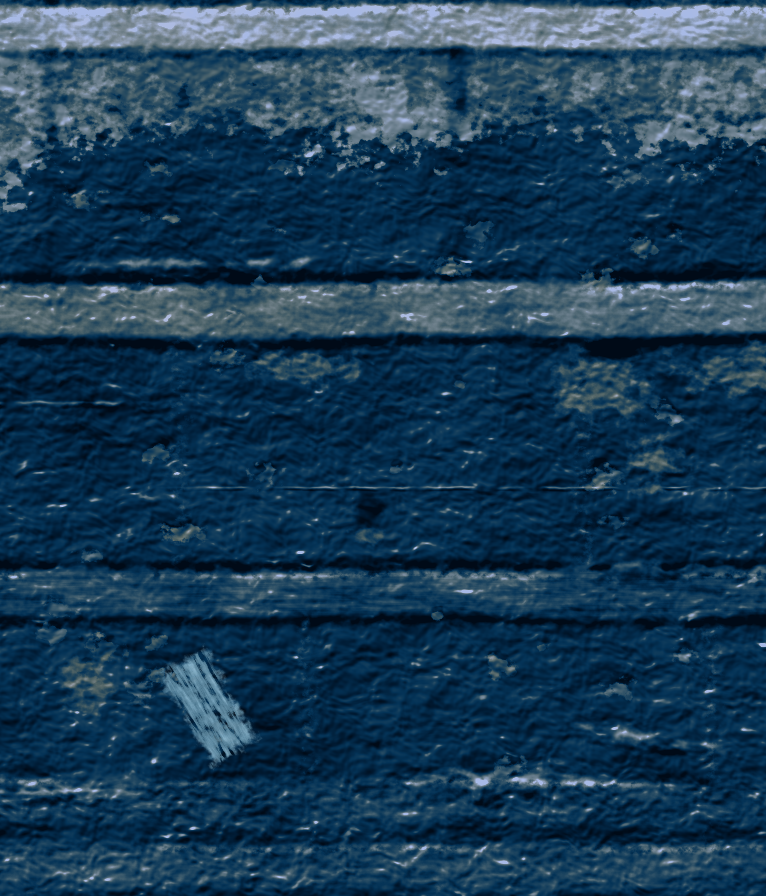
This texture is drawn by a Shadertoy shader. Its source:

```glsl
// Weathered navy paint on a wall: rough courses split by five ledges.
// One tone value gathers relief light, peeling, ledges and chips,
// then a ramp maps it from dark navy to pale lavender.

vec2 hash2(vec2 p) {
  vec3 q = fract(p.xyx * vec3(0.1031, 0.1030, 0.0973));
  q += dot(q, q.yzx + 33.33);
  return fract((q.xx + q.yz) * q.zy);
}

float corner(vec2 cell, vec2 o, vec2 f) {
  return dot(hash2(cell + o) * 2.0 - 1.0, f - o);
}

// Gradient noise
float noise(vec2 p) {
  vec2 i = floor(p), f = fract(p), u = f * f * (3.0 - 2.0 * f);
  return mix(mix(corner(i, vec2(0, 0), f), corner(i, vec2(1, 0), f), u.x),
             mix(corner(i, vec2(0, 1), f), corner(i, vec2(1, 1), f), u.x), u.y);
}

float fbm(vec2 p) {
  float sum = 0.0, amp = 0.5;
  for (int i = 0; i < 4; i++) {
    sum += amp * noise(p);
    p = mat2(1.98, 0.2, -0.2, 1.98) * p + 17.3;
    amp *= 0.5;
  }
  return sum;
}

// Crumpled paint height
float relief(vec2 p) {
  p += 0.01 * vec2(noise(p * 31.0), noise(p * 27.0 + 50.0));
  return fbm(p * vec2(24, 40) + 40.0) + 0.28 * noise(p * vec2(75, 105)) + 0.17 * noise(p * vec2(140, 180));
}

float bell(float x) { return exp(-x * x); }

// Ragged elliptical patch
float blotch(vec2 p, vec2 centre, vec2 radii, float ragged) {
  return smoothstep(0.3, -0.3, length((p - centre) / radii) - 0.8 + ragged * 2.6);
}

vec3 ramp(float tone) {
  const vec3 paint[7] = vec3[7](vec3(0, 0.04, 0.09), vec3(0, 0.11, 0.21),
    vec3(0.015, 0.20, 0.34), vec3(0.13, 0.28, 0.38), vec3(0.30, 0.40, 0.45),
    vec3(0.46, 0.53, 0.59), vec3(0.66, 0.73, 0.90));
  vec3 c = paint[0];
  for (int i = 1; i < 7; i++) c = mix(c, paint[i], clamp(tone * 6.0 - float(i - 1), 0.0, 1.0));
  return c;
}

void mainImage(out vec4 fragColor, in vec2 fragCoord) {
  vec2 p = fragCoord / iResolution.y;
  float ragged = fbm(p * vec2(42, 50));
  float fine = fbm(p * vec2(95, 110) + 5.0);
  float broad = fbm(p * vec2(5, 6) + 9.0);
  float patches = fbm(p * vec2(13, 19) + 70.0);
  float y = p.y + 0.007 * (noise(p * vec2(5, 2)) + ragged);
  float slope = relief(p) - relief(p + vec2(-0.002, 0.004));
  float glint = smoothstep(0.12, 0.34, slope);
  float warm = 0.0;

  // Courses with staggered brick joints
  float tone = 0.265 + 0.28 * broad + 0.15 * patches + 0.8 * slope;
  tone += 0.65 * glint * smoothstep(-0.05, 0.2, patches + 0.5 * broad);
  float course = floor((1.0 - p.y) / 0.32);
  float jointX = mod(p.x + 0.168 - course * 0.142, 0.452) - 0.226;
  float joint = bell((jointX + ragged * 0.03) / 0.01);
  tone += joint * (course < 0.5 ? -0.06 : 1.1 * max(fine, 0.0) + 0.5 * glint);

  // Peeled top course with a ragged lower edge
  float wave = sin(p.x * 16.5 - 5.36);
  float edge = 0.853 - 0.05 * smoothstep(0.06, 0.0, p.x) - 0.018 * wave;
  float peel = smoothstep(-0.012, 0.012, p.y - edge + 0.13 * ragged + 0.1 * fine + 0.07 * patches);
  float pale = smoothstep(-0.1, 0.16, ragged * 0.7 + (fine + patches) * 0.5 + 0.1 * wave - 0.03);
  tone = mix(tone, 0.51 + 0.29 * pale + 0.75 * slope - 0.25 * joint, peel);
  warm += 0.35 * peel * (1.0 - pale);

  // Ledges: centre, half height, tone, edge softness
  const vec4 ledges[5] = vec4[5](vec4(0.97, 0.023, 0.85, 0.004), vec4(0.655, 0.029, 0.63, 0.005),
    vec4(0.338, 0.024, 0.43, 0.006), vec4(0.105, 0.025, 0.38, 0.016), vec4(0.033, 0.024, 0.46, 0.018));
  float brushed = fbm(p * vec2(9, 130));
  for (int i = 0; i < 5; i++) {
    vec4 l = ledges[i];
    float d = abs(y - l.x) - l.y;
    float inside = smoothstep(l.w, -l.w, d);
    float face = l.z + (i > 2 ? 1.15 : 0.65) * slope + 0.3 * broad + 0.35 * patches;
    face += (i == 2 ? 0.55 : 0.15) * brushed + 0.25 * fine + 0.35 * glint;
    tone = mix(tone, face, inside);
    float broken = smoothstep(-0.15, 0.2, noise(vec2(p.x * 6.0, l.x * 90.0)) + ragged * 0.8);
    float depth = (i > 2 ? 0.12 : 0.34) * (0.65 + 0.35 * broken + ragged);
    tone -= depth * bell((d - 0.007) / (0.004 + 0.003 * broken));
    tone += 0.4 * broken * smoothstep(-0.25, 0.1, fine) * bell((y - l.x - l.y + 0.004) / 0.0045);
    if (i == 1) warm += inside * smoothstep(0.75, 0.2, p.x) * 0.45;
  }

  // Broken ridges: centre, half length, thickness
  const vec4 ridges[7] = vec4[7](vec4(0.235, 0.706, 0.175, 0.004), vec4(0.06, 0.551, 0.12, 0.002),
    vec4(0.55, 0.456, 0.4, 0.0012), vec4(0.78, 0.367, 0.18, 0.005), vec4(0.58, 0.132, 0.11, 0.008),
    vec4(0.06, 0.117, 0.11, 0.004), vec4(0.73, 0.175, 0.1, 0.005));
  for (int i = 0; i < 7; i++) {
    vec4 r = ridges[i];
    vec2 q = p - r.xy;
    float along = smoothstep(r.z, r.z * 0.6, abs(q.x)) * smoothstep(-0.25, 0.1, noise(p * vec2(38, 60)));
    float rise = q.y + ragged * 3.0 * r.w + (i == 6 ? 0.15 * q.x : 0.0);
    tone += along * (0.5 * bell(rise / r.w) - 0.22 * bell(rise / r.w + 2.5));
  }

  // Worn patches: centre, radii
  const vec4 patchList[6] = vec4[6](vec4(0.339, 0.592, 0.062, 0.022), vec4(0.67, 0.57, 0.06, 0.042),
    vec4(0.83, 0.585, 0.065, 0.027), vec4(0.098, 0.241, 0.038, 0.031),
    vec4(0.73, 0.485, 0.034, 0.026), vec4(0.413, 0.402, 0.018, 0.013));
  float worn = 0.0;
  for (int i = 0; i < 6; i++) worn = max(worn, blotch(p, patchList[i].xy, patchList[i].zw, ragged));
  tone = mix(tone, 0.62 + 1.1 * slope + 0.4 * fine, worn * 0.75);
  tone -= 0.22 * blotch(p, vec2(0.412, 0.428), vec2(0.017, 0.026), ragged * 0.4);
  tone -= 0.4 * blotch(p, vec2(0.68, 0.609), vec2(0.038, 0.014), ragged * 0.5);
  warm += 0.8 * worn;

  // Scattered chips with a shadow above
  for (int i = 0; i < 46; i++) {
    vec2 r = hash2(vec2(float(i) * 7.1 + 3.0, 11.7));
    vec2 c = vec2(r.x * 0.86, 0.14 + 0.68 * r.y);
    vec2 size = vec2(1.4, 0.8) * (0.005 + 0.01 * fract(r.x * 37.0));
    tone -= 0.15 * blotch(p, c + vec2(0, 0.007), size, ragged);
    float chip = blotch(p, c, size, ragged + fine);
    tone = mix(tone, 0.63 + 1.4 * slope, 0.75 * chip);
    warm += 0.7 * chip * step(0.5, fract(r.y * 23.0));
  }

  // Slanted dab with bristle streaks
  vec2 q = mat2(0.86, -0.51, 0.51, 0.86) * (p - vec2(0.232, 0.212));
  vec2 box = abs(q + ragged * 0.018) - vec2(0.028, 0.058);
  float bristle = fbm(q * vec2(190, 32)) + 0.4 * fine;
  float dab = smoothstep(0.005, -0.005, max(box.x, box.y) + 0.02 * fine) * smoothstep(-0.24, -0.04, bristle);

  vec3 color = ramp(tone) + vec3(0.05, 0.01, -0.05) * min(warm, 1.0) * smoothstep(0.35, 0.65, tone);
  color = mix(color, vec3(0.38, 0.55, 0.64) + 0.6 * bristle, dab * 0.9);
  fragColor = vec4(clamp(color, 0.0, 1.0), 1.0);
}
```
